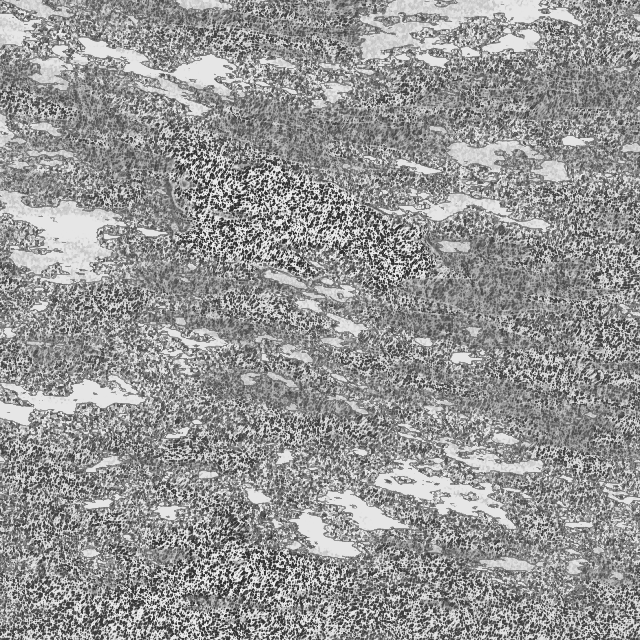
A Shadertoy shader for this texture:

```glsl
// Grey, etched-looking relief: very fine wormy grain sorted into broken pale
// flats, thin grey streaks and contrasty maze zones. Cellular noise makes both
// the grain and the broad zones, which are stretched sideways and slope down.

vec3 hash3(vec2 p) {
    vec3 h = fract(p.xyx * vec3(0.1031, 0.1030, 0.0973));
    h += dot(h, h.yxz + 33.33);
    return fract((h.xxy + h.yzz) * h.zyx);
}

// x: blended tone of nearby cells, y: distance to the nearest cell point
vec2 cells(vec2 p) {
    vec2 id = floor(p);
    float toneSum = 0.0, weightSum = 0.0, nearest = 9.0;
    for (int j = -1; j <= 1; j++)
    for (int i = -1; i <= 1; i++) {
        vec2 cell = id + vec2(i, j);
        vec3 h = hash3(cell + 71.0);
        vec2 d = cell + 0.1 + 0.8 * h.xy - p;
        float weight = exp(-5.0 * dot(d, d));
        toneSum += weight * h.z;
        weightSum += weight;
        nearest = min(nearest, length(d));
    }
    return vec2(toneSum / weightSum, nearest);
}

// Layered cellular tone, centred on zero
float layers(vec2 p) {
    float sum = 0.0, amp = 0.5;
    for (int i = 0; i < 4; i++) {
        sum += amp * (cells(p).x - 0.5);
        p = mat2(1.9, 0.15, -0.15, 1.9) * p + 17.3;
        amp *= 0.65;
    }
    return sum;
}

float blob(vec2 p, vec2 centre, vec2 radius) {
    vec2 d = (p - centre) / radius;
    return exp(-dot(d, d));
}

// Thin line where the field crosses zero, width in canvas units
float contour(float field, float width) {
    float slope = length(vec2(dFdx(field), dFdy(field))) * iResolution.y;
    return 1.0 - smoothstep(0.4 * width, width, abs(field) / max(slope, 0.5));
}

void mainImage(out vec4 fragColor, in vec2 fragCoord) {
    vec2 uv = fragCoord / iResolution.xy;
    vec2 flow = vec2(uv.x, uv.y + 0.14 * uv.x + 0.015 * sin(7.0 * uv.x + 5.0 * uv.y));

    // Tilted lens of dense maze, pointed at its lower right end
    vec2 lensPos = uv - vec2(0.47, 0.645);
    lensPos.y += 0.25 * lensPos.x;
    float wobble = layers(uv * 11.0);
    float lensHeight = 0.078 - 0.10 * lensPos.x;
    float lensEdge = (length(lensPos / vec2(0.22, lensHeight)) - 1.0 + 0.6 * wobble) * 0.075;
    float lens = 1.0 - smoothstep(-0.012, 0.012, lensEdge);

    // Fine grain: worms, upright hatching and specks
    vec2 wormCell = cells(mat2(275.0, 40.0, -60.0, 225.0) * uv + 5.0 * wobble);
    float worm = smoothstep(0.08, 0.76, wormCell.y + 0.8 * (wormCell.x - 0.5));
    float hatch = cells(uv * vec2(290.0, 95.0) + 9.0).x;
    float speck = cells(uv * vec2(350.0, 310.0) + 5.0).x;
    float breakup = layers(flow * vec2(18.0, 42.0) + 8.0);

    // Broad zones
    float mound = blob(uv, vec2(0.35, 0.10), vec2(0.22, 0.14));
    float pale = 0.8 * layers(flow * vec2(5.0, 12.0) + 3.0) + 0.02
        + 0.13 * blob(uv, vec2(0.08, 0.74), vec2(0.26, 0.30))
        + 0.17 * blob(uv, vec2(0.68, 0.23), vec2(0.26, 0.09))
        + 0.12 * blob(uv, vec2(0.60, 0.47), vec2(0.14, 0.03))
        + 0.10 * blob(uv, vec2(0.20, 0.35), vec2(0.25, 0.08))
        + 0.08 * smoothstep(0.80, 1.0, uv.y)
        - 0.13 * smoothstep(0.24, 0.0, uv.y) - 0.08 * mound - 0.25 * lens;
    float streak = layers(flow * vec2(4.0, 24.0) + 40.0) - 0.07
        + 0.08 * smoothstep(0.25, 0.6, uv.y) * smoothstep(0.0, 0.7, uv.x)
        + 0.16 * blob(flow, vec2(0.80, 0.59), vec2(0.35, 0.020))
        + 0.13 * blob(flow, vec2(0.60, 0.87), vec2(0.40, 0.015))
        - 0.10 * smoothstep(0.35, 0.1, uv.y) - 0.25 * lens;

    // Ragged zone masks
    float ragged = 0.30 * (speck - 0.5) + 0.45 * breakup;
    float paleMask = smoothstep(-0.14, 0.18, pale + ragged);
    float streakMask = smoothstep(-0.03, 0.15, streak + 0.7 * ragged) * (1.0 - 0.6 * paleMask);
    float flatField = 0.6 * pale + 0.6 * breakup - 0.14;
    float flatMask = smoothstep(-0.01, 0.02, flatField) * (1.0 - 0.6 * streakMask);

    // Tone of each zone
    float grain = clamp(worm + 0.3 * (speck - 0.5), 0.0, 1.0);
    float mazeTone = 0.57 + mix(0.64, 0.78, max(lens, mound)) * (grain - 0.5);
    float streakTone = 0.49 + 0.30 * (hatch - 0.5) + 0.20 * (worm - 0.5);
    float paleTone = 0.93 - 0.42 * smoothstep(0.40, 0.70, speck) - 0.20 * (1.0 - worm);
    float tone = mix(mazeTone, paleTone, paleMask);
    tone = mix(tone, streakTone, 0.85 * streakMask);
    tone = mix(tone, 0.90, flatMask);

    // Dark outlines of flats, bright crests of streaks, broken lens rim
    tone = mix(tone, 0.42, 0.7 * contour(flatField, 0.0016));
    float crest = contour(streak - 0.10, 0.0016) * smoothstep(0.3, 0.5, uv.y);
    tone = mix(tone, 0.86, 0.45 * crest * (1.0 - paleMask));
    float broken = smoothstep(-0.08, 0.05, breakup);
    tone = mix(tone, 0.36, 0.6 * broken * smoothstep(0.003, 0.001, abs(lensEdge - 0.003)));
    tone = mix(tone, 0.86, 0.6 * broken * smoothstep(0.002, 0.0005, abs(lensEdge)));

    fragColor = vec4(vec3(clamp(tone, 0.18, 0.92)), 1.0);
}
```
